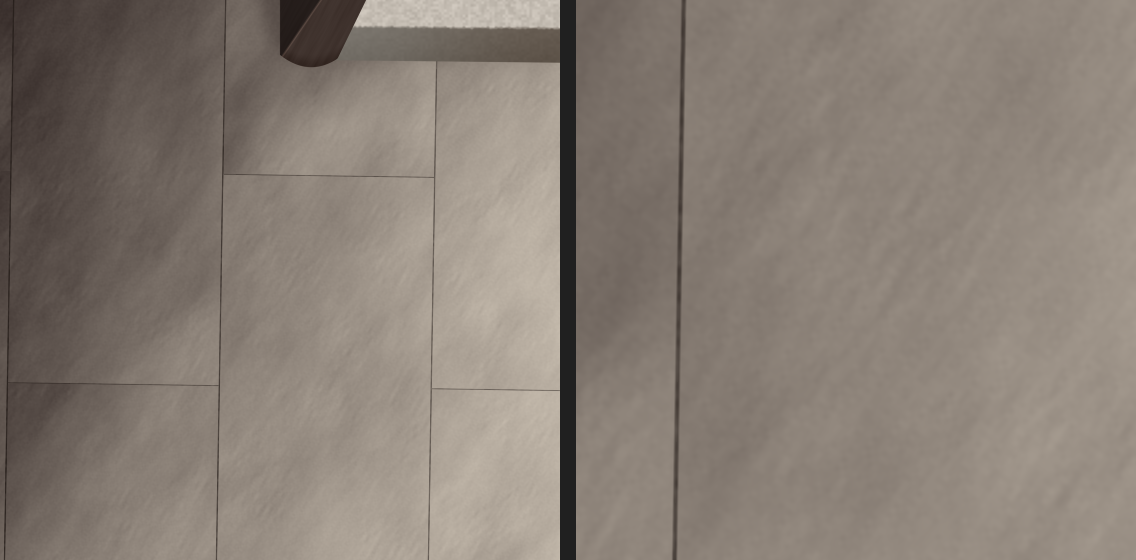
Left, the full canvas; right, a detail of the centre.
Write a three.js fragment shader that draws this texture.

```glsl
// Warm grey stone floor of long, half-offset tiles, lit from the right,
// with a dark wooden leg and a pale rug at the top. Tiles repeat by fract,
// noise gives the clouding and grain, and the furniture uses edge masks.
varying vec2 vUv;

float hash(vec2 p) {
  return fract(sin(dot(p, vec2(127.1, 311.7))) * 43758.5453);
}

float noise(vec2 p) {
  vec2 i = floor(p), f = fract(p);
  f = f * f * (3.0 - 2.0 * f);
  return mix(mix(hash(i), hash(i + vec2(1.0, 0.0)), f.x),
             mix(hash(i + vec2(0.0, 1.0)), hash(i + 1.0), f.x), f.y);
}

float fbm(vec2 p) {
  float sum = 0.0, amp = 0.5;
  for (int i = 0; i < 5; i++) {
    sum += amp * noise(p);
    p = mat2(1.6, 1.2, -1.2, 1.6) * p + 7.3;
    amp *= 0.5;
  }
  return sum;
}

// Smooth step from 0 to 1 across an edge at d = 0
float inside(float d) {
  return smoothstep(-0.0013, 0.0013, d);
}

float hairline(float d) {
  return 1.0 - smoothstep(0.0003, 0.0022, d);
}

// Overall light: brighter to the right, with a slanted soft shadow
float lighting(vec2 p) {
  float light = 0.36 + 0.345 * p.x + 0.13 * (1.0 - p.y) * (1.0 - 0.7 * p.x);
  float slant = p.x - 0.3 - 0.6 * (p.y - 0.4);
  light -= 0.11 * (1.0 - smoothstep(-0.16, 0.1, slant));
  light -= 0.06 * smoothstep(0.74, 0.91, p.y) * smoothstep(0.45, 0.65, p.x);
  float legShade = smoothstep(0.45, 0.5, p.x + 0.25 * (p.y - 0.95));
  return light - 0.1 * legShade * smoothstep(0.86, 0.95, p.y);
}

vec3 tiledFloor(vec2 p) {
  // Columns lean slightly; every other one is shifted by half a tile
  float column = (p.x - 0.008 - 0.0165 * p.y) / 0.3785;
  float id = floor(column);
  float row = (p.y + 0.0145 * p.x - 0.317) / 0.755 - 0.5 * mod(id, 2.0);
  vec2 tile = vec2(id, floor(row));
  vec2 q = p + 9.0 * vec2(hash(tile), hash(tile + 4.7));

  // Clouds and streaks leaning to the right, raised flecks and fine grain
  vec2 lean = vec2(q.x - 0.55 * q.y, q.y + 0.3 * q.x);
  float light = lighting(p) + 0.02 * (hash(tile + 2.3) - 0.5);
  light += 0.17 * (fbm(lean * vec2(7.5, 4.0)) - 0.48);
  light += 0.075 * (fbm(lean * vec2(26.0, 12.0)) - 0.48);
  vec2 fleck = lean * vec2(125.0, 62.0);
  float patchy = smoothstep(0.4, 0.75, noise(lean * 14.0));
  light += (0.014 + 0.024 * patchy) * (noise(fleck) - noise(fleck + vec2(0.5, -0.1)));
  light += 0.02 * (noise(mat2(0.8, 0.6, -0.6, 0.8) * p * 290.0) - 0.5);
  vec3 color = mix(vec3(0.33, 0.29, 0.27), vec3(0.71, 0.67, 0.62), (light - 0.33) / 0.38);

  // Thin worn joints, darkest at the left
  float seam = floor(column + 0.5);
  float wear = 0.7 + 0.3 * noise(p * 190.0);
  float along = hairline(abs(column - seam) * 0.3785) * (0.88 - 0.16 * seam);
  float across = hairline(abs(fract(row + 0.5) - 0.5) * 0.755 + 0.0003);
  across *= 0.5 * step(0.0, column);
  return mix(color, vec3(0.14, 0.11, 0.095), max(along, across) * wear);
}

vec3 rug(vec2 p, vec3 under) {
  float top = p.y - 0.957 + 0.008 * p.x;
  float base = p.y - 0.899 + 0.011 * p.x;
  float fibre = noise(p * 210.0) - 0.5 + 0.6 * (noise(p * 95.0) - 0.5);
  vec3 side = mix(vec3(0.46, 0.44, 0.41), vec3(0.38, 0.34, 0.30), smoothstep(0.6, 1.0, p.x));
  side += 0.02 * fibre + 0.7 * (p.y - 0.92);
  vec3 pile = vec3(0.77, 0.74, 0.70) + 0.08 * fibre;
  vec3 color = mix(side, pile, smoothstep(-0.003, 0.004, top + 0.002 * fibre));
  float mask = inside(base) * inside(p.x - 0.56);
  return mix(under, color, mask);
}

vec3 woodenLeg(vec2 p, vec3 under) {
  float right = 0.6016 + 0.488 * (p.y - 0.893) - p.x;
  float bottom = p.y - 0.88 - 7.0 * (p.x - 0.556) * (p.x - 0.556);
  float mask = inside(right) * inside(bottom) * inside(p.x - 0.5);

  // Dark side face, lit corner and grain running along the leg
  float corner = p.x - 0.508 - 0.684 * (p.y - 0.905);
  float grain = fbm(vec2((p.x - 0.55 * p.y) * 130.0, p.y * 12.0)) - 0.5;
  vec3 front = vec3(0.245, 0.195, 0.175) + 0.06 * grain;
  front -= 0.05 * (1.0 - smoothstep(0.0, 0.025, bottom));
  vec3 color = mix(vec3(0.14, 0.11, 0.10) + 0.04 * grain, front, inside(corner));
  color += vec3(0.12, 0.10, 0.09) * (1.0 - smoothstep(0.0, 0.004, abs(corner)));
  return mix(under, color, mask);
}

void main() {
  vec3 color = tiledFloor(vUv);
  color = rug(vUv, color);
  color = woodenLeg(vUv, color);
  gl_FragColor = vec4(color, 1.0);
}
```
